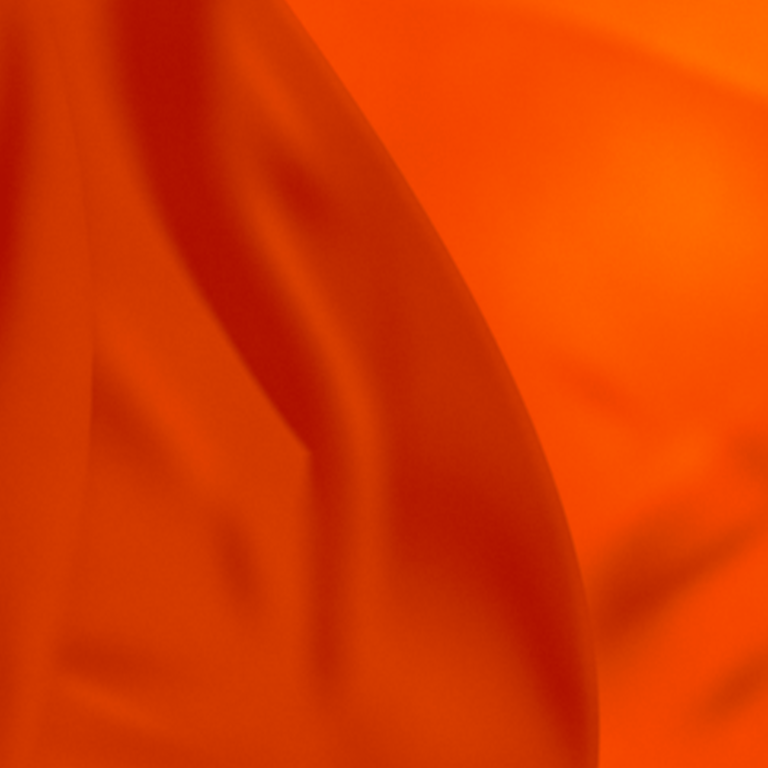
Reproduce this texture procedurally as a WebGL 2 fragment shader.

```glsl
#version 300 es
precision highp float;
// Draped orange cloth: overlapping soft folds with shaded hollows and a fine weave.

uniform vec2 u_resolution;
out vec4 fragColor;

// Cloth colours from deep shade to full light, one tone step apart.
const vec3 RAMP[6] = vec3[6](
  vec3(0.68, 0.055, 0.0), vec3(0.75, 0.165, 0.0), vec3(0.84, 0.235, 0.0),
  vec3(0.96, 0.27, 0.0), vec3(0.99, 0.35, 0.0), vec3(1.0, 0.45, 0.0));

float hash(vec2 cell) {
  vec3 h = fract(vec3(cell.xyx) * 0.1031);
  h += dot(h, h.yzx + 33.33);
  return fract((h.x + h.y) * h.z);
}

float noise(vec2 p) {
  vec2 cell = floor(p), f = fract(p);
  f = f * f * (3.0 - 2.0 * f);
  return mix(mix(hash(cell), hash(cell + vec2(1, 0)), f.x),
             mix(hash(cell + vec2(0, 1)), hash(cell + vec2(1, 1)), f.x), f.y);
}

float fbm(vec2 p) {
  float sum = 0.0, amp = 0.5;
  for (int i = 0; i < 4; i++) {
    sum += amp * noise(p);
    p = mat2(1.6, 1.2, -1.2, 1.6) * p + 7.3;
    amp *= 0.5;
  }
  return sum;
}

// Soft elongated patch of light or shade; angle turns its long axis.
float patchAt(vec2 p, vec2 center, vec2 radius, float angle) {
  vec2 d = p - center;
  float c = cos(angle), s = sin(angle);
  d = vec2(c * d.x + s * d.y, c * d.y - s * d.x) / radius;
  return exp(-dot(d, d));
}

float cubic(vec4 k, float t) { return k.x + t * (k.y + t * (k.z + t * k.w)); }

float stripe(float d, float width) { return exp(-d * d / (width * width)); }

// Narrow panel at the far left.
float leftPanel(vec2 p, float edgeDist) {
  float t = 1.55 + 0.25 * stripe(edgeDist + 0.02, 0.04);
  t -= 1.6 * patchAt(p, vec2(0.0, 0.72), vec2(0.22, 0.035), 1.5);
  t -= 0.5 * patchAt(p, vec2(0.03, 0.9), vec2(0.12, 0.03), 1.7);
  t -= 0.5 * patchAt(p, vec2(0.0, 0.1), vec2(0.2, 0.025), 1.57);
  return t;
}

// Lit cloth between the left panel and the deep fold.
float innerPanel(vec2 p, float edgeDist) {
  float t = 1.85 - 0.35 * exp(-max(edgeDist, 0.0) / 0.02);
  t += 0.55 * patchAt(p, vec2(0.22, 0.46), vec2(0.2, 0.03), -0.96);
  t -= 0.9 * patchAt(p, vec2(0.16, 0.45), vec2(0.12, 0.045), -0.9);
  t -= 1.0 * patchAt(p, vec2(0.31, 0.27), vec2(0.08, 0.03), -1.35);
  t -= 0.8 * patchAt(p, vec2(0.13, 0.14), vec2(0.1, 0.035), -0.2);
  t += 0.4 * patchAt(p, vec2(0.13, 0.09), vec2(0.12, 0.016), -0.45);
  t -= 0.5 * patchAt(p, vec2(0.2, 0.02), vec2(0.16, 0.04), -0.2);
  return t;
}

// Broad shaded sheet that ends in the long curved hem.
float middlePanel(vec2 p, float ridgeDist, float hemDist) {
  float t = 1.15 + 0.5 * smoothstep(0.75, 1.0, p.y);
  t += 0.9 * stripe(ridgeDist - 0.012, 0.028) * smoothstep(0.05, 0.4, p.y)
     * (1.0 - smoothstep(0.68, 0.85, p.y));
  t += 0.8 * patchAt(p, vec2(0.36, 0.87), vec2(0.11, 0.022), -1.0);
  t -= 0.8 * patchAt(p, vec2(0.39, 0.75), vec2(0.08, 0.04), -0.8);
  t -= 0.75 * patchAt(p, vec2(0.61, 0.31), vec2(0.17, 0.09), -0.5);
  t -= 0.35 * patchAt(p, vec2(0.51, 0.53), vec2(0.2, 0.03), -1.5);
  t += 0.85 * patchAt(p, vec2(0.57, 0.08), vec2(0.17, 0.09), -0.6);
  t -= 1.0 * patchAt(p, vec2(0.73, 0.1), vec2(0.16, 0.04), -1.2);
  t += 0.5 * stripe(hemDist + 0.007, 0.012);
  return t;
}

// Bright crumpled cloth behind the hem.
float brightPanel(vec2 p) {
  float t = 3.0 + 0.9 * (fbm(p * vec2(6.0, 4.0) + 3.0) - 0.47);
  float brow = 0.995 - 0.21 * (p.x - 0.45) - 0.03 * sin(7.0 * p.x);
  t += 1.4 * smoothstep(-0.012, 0.035, p.y - brow) * smoothstep(0.4, 0.95, p.x);
  t += 1.5 * patchAt(p, vec2(0.9, 0.74), vec2(0.2, 0.13), -0.9);
  t += 0.8 * patchAt(p, vec2(0.74, 0.6), vec2(0.2, 0.09), -1.1);
  t += 0.7 * patchAt(p, vec2(0.88, 0.39), vec2(0.13, 0.035), 0.7);
  t -= 0.9 * patchAt(p, vec2(0.78, 0.49), vec2(0.07, 0.03), -0.6);
  t -= 0.8 * patchAt(p, vec2(0.99, 0.4), vec2(0.09, 0.035), -0.7);
  t -= 1.9 * patchAt(p, vec2(0.81, 0.22), vec2(0.13, 0.06), 1.1);
  t -= 1.1 * patchAt(p, vec2(0.92, 0.27), vec2(0.11, 0.025), 0.6);
  t -= 1.2 * patchAt(p, vec2(0.97, 0.11), vec2(0.08, 0.03), 0.7);
  return t;
}

void main() {
  vec2 p = gl_FragCoord.xy / u_resolution;
  float sway = 0.012 * (fbm(p * 5.0) - 0.47);

  // Signed distances across the four fold lines, positive to the right.
  float leftDist = p.x - 0.122 + 0.3 * (p.y - 0.53) * (p.y - 0.53) + sway;
  float foldDist = p.x - cubic(vec4(0.404, -0.798, 0.388, 0.334), max(p.y - 0.41, 0.0)) + sway;
  float ridgeDist = p.x - 0.47 + 0.165 * smoothstep(0.38, 0.85, p.y) + sway;
  float hemDist = p.x - cubic(vec4(0.779, 0.059, -0.626, 0.159), p.y);

  // Layer the panels, softening each border by its own amount.
  float leftSoft = mix(0.03, 0.004, smoothstep(0.15, 0.45, p.y));
  float tone = mix(leftPanel(p, leftDist), innerPanel(p, leftDist),
                   smoothstep(-leftSoft, leftSoft, leftDist));
  float foldSoft = 0.01 + 0.035 * smoothstep(0.5, 1.0, p.y) + 0.02 * smoothstep(0.42, 0.3, p.y);
  float foldTone = 0.1 + 0.4 * smoothstep(0.45, 0.3, p.y) + 1.2 * smoothstep(0.16, 0.03, p.y);
  tone = mix(tone, foldTone, smoothstep(-foldSoft, foldSoft, foldDist));
  tone = mix(tone, middlePanel(p, ridgeDist, hemDist), smoothstep(-0.065, 0.01, ridgeDist));
  tone = mix(tone, brightPanel(p), smoothstep(-0.004, 0.004, hemDist));

  // Uneven dye and fine weave.
  tone += 0.35 * (fbm(p * 9.0 + 20.0) - 0.47);
  tone += 0.14 * (noise(p * 240.0) - 0.5) + 0.08 * (noise(p * vec2(420.0, 330.0)) - 0.5);

  vec3 color = RAMP[0];
  for (int i = 1; i < 6; i++) color = mix(color, RAMP[i], clamp(tone - float(i - 1), 0.0, 1.0));
  fragColor = vec4(color, 1.0);
}
```
